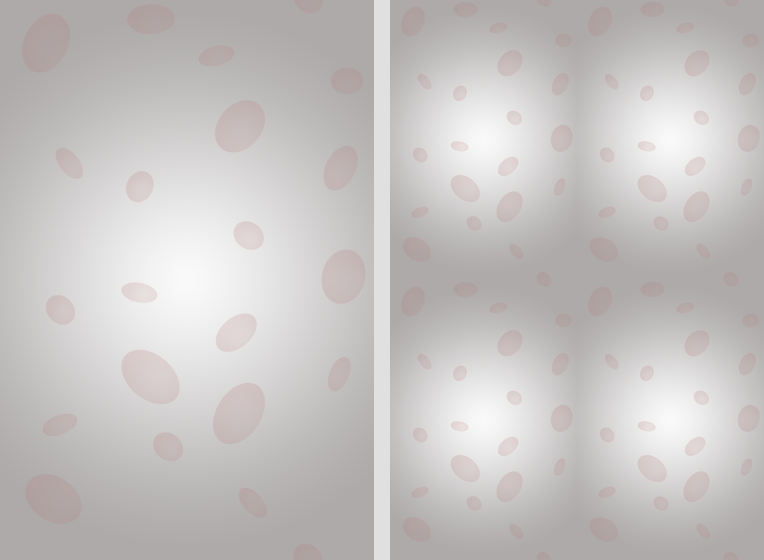
Left, the tile; right, the same tile 2 across and 2 down.
This background is drawn by a WebGL 2 fragment shader. Its source:

```glsl
#version 300 es
precision highp float;

uniform vec2 u_resolution;
out vec4 fragColor;

const vec2 GRID = vec2(4.0, 6.0);
const vec3 GLOW = vec3(0.98, 0.98, 0.98);
const vec3 SHADE = vec3(0.677, 0.665, 0.662);
const vec3 ROSE = vec3(0.72, 0.49, 0.49);

float hash(vec2 cell, float seed) {
    return fract(sin(dot(cell, vec2(12.99, 78.23)) + seed * 37.72) * 4375.85);
}

mat2 rotation(float angle) {
    float c = cos(angle), s = sin(angle);
    return mat2(c, -s, s, c);
}

// Approximate signed distance to an ellipse
float ellipseDistance(vec2 p, vec2 radii) {
    float k = length(p / radii);
    return k * (k - 1.0) / max(length(p / (radii * radii)), 1e-4);
}

// Soft round light, flat before the top and bottom edges
vec3 glowColor(vec2 p, float radius) {
    float t = clamp(length(p) / radius, 0.0, 1.0);
    return mix(GLOW, SHADE, mix(t, smoothstep(0.0, 1.0, t), 0.5));
}

// Four families: broad, round, slender and oblong
vec2 petalRadii(float kind, float variation) {
    if (kind < 0.5) return mix(vec2(0.29, 0.23), vec2(0.38, 0.24), variation);
    if (kind < 1.5) return vec2(0.172, 0.142);
    if (kind < 2.5) return vec2(0.195, 0.105);
    return vec2(0.255, 0.16);
}

// Opacity of the petal in the staggered cell around p
float petalOpacity(vec2 p, float pixel) {
    float column = floor(p.x);
    p.y += 0.5 * mod(column, 2.0);
    vec2 cell = mod(floor(p), GRID);

    // Leave a few cells empty
    if (mod(cell.x * 6.0 + cell.y, 8.0) == 3.0) return 0.0;

    float kind = mod(3.0 * cell.x + 2.0 * cell.y + floor(cell.y * 0.5), 4.0);
    vec2 radii = petalRadii(kind, hash(cell, 1.0));

    // Jitter that keeps the petal inside its cell
    vec2 jitter = 2.0 * vec2(hash(cell, 2.0), hash(cell, 3.0)) - 1.0;
    vec2 offset = fract(p) - 0.5 - jitter * (0.48 - radii.x);
    vec2 local = rotation((hash(cell, 4.0) - 0.4) * 2.3) * offset;

    // Rosier towards the upper left rim
    float rim = length(offset / radii.x - vec2(0.2, -0.2));
    float tint = mix(0.15, 0.22, smoothstep(0.1, 1.1, rim));
    float edge = ellipseDistance(local, radii);
    return tint * (1.0 - smoothstep(-0.7 * pixel, 0.7 * pixel, edge));
}

void main() {
    vec2 p = gl_FragCoord.xy / u_resolution * GRID;
    float pixel = GRID.y / u_resolution.y;
    vec3 color = glowColor(p - 0.5 * GRID, 2.89);
    color = mix(color, ROSE, petalOpacity(p, pixel));
    fragColor = vec4(color, 1.0);
}
```
